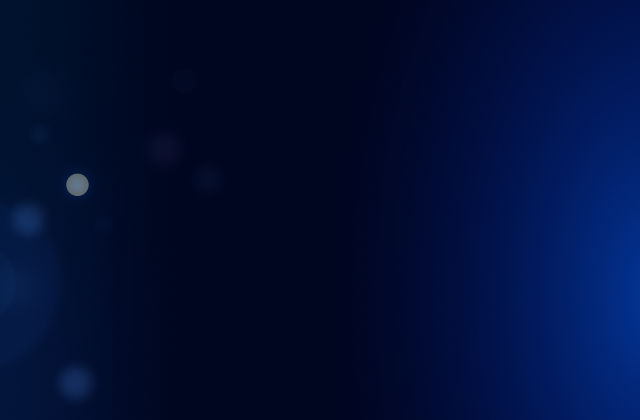
Give the GLSL for this background, as a Shadertoy shader.

```glsl
// Dark navy backdrop with a broad blue glow on the right and soft bokeh lights on the left.

// Each light: centre x, centre y, radius (in canvas heights), edge softness
const vec4 LIGHTS[10] = vec4[10](
    vec4(0.184, 0.560, 0.028, 0.10), vec4(0.068, 0.478, 0.060, 0.85),
    vec4(0.180, 0.088, 0.062, 0.85), vec4(0.391, 0.644, 0.062, 0.90),
    vec4(0.494, 0.573, 0.052, 0.90), vec4(0.438, 0.808, 0.033, 0.20),
    vec4(0.095, 0.680, 0.036, 0.90), vec4(0.108, 0.783, 0.085, 0.80),
    vec4(0.247, 0.466, 0.034, 0.80), vec4(0.045, 0.318, 0.085, 0.90));

const float STRENGTH[10] = float[10](
    0.36, 0.15, 0.17, 0.055, 0.045, 0.016, 0.045, 0.018, 0.018, 0.035);

// Disc that is 1 inside and fades to 0 across its soft rim
float softDisc(vec2 p, vec2 centre, float radius, float softness) {
    return 1.0 - smoothstep(radius * (1.0 - softness), radius, length(p - centre));
}

float hash(vec2 p) {
    return fract(sin(dot(p, vec2(12.99, 78.23))) * 43758.5);
}

void mainImage(out vec4 fragColor, in vec2 fragCoord) {
    vec2 p = fragCoord / iResolution.y;
    float width = iResolution.x / iResolution.y;
    // Keep the layout proportional to the canvas width
    p.x *= 1.52 / width;

    vec3 color = vec3(0.0, 0.024, 0.122);

    // Wide elliptical glow beyond the right edge
    float glow = max(0.0, 1.0 - length((p - vec2(1.56, 0.30)) / vec2(0.80, 1.40)));
    color += vec3(0.012 * glow, 0.19 * glow * glow, 0.47 * pow(glow, 1.5));

    // Teal haze along the left edge, bluer towards the bottom
    float haze = 1.0 - smoothstep(0.0, 0.46, p.x);
    color += haze * mix(vec3(0.012, 0.058, 0.110), vec3(0.0, 0.046, 0.055), smoothstep(0.1, 0.9, p.y));

    // Large faint rings cut by the left edge
    vec2 ringCentre = vec2(-0.06, 0.325);
    color += vec3(0.010, 0.022, 0.045) * softDisc(p, ringCentre, 0.225, 0.18);
    color += vec3(0.004, 0.018, 0.025) * softDisc(p, ringCentre, 0.104, 0.12);

    // Blue halo around the brightest light
    vec2 fromBright = (p - LIGHTS[0].xy) / 0.034;
    color += vec3(0.02, 0.09, 0.22) * exp(-dot(fromBright, fromBright) * 1.6);

    // Bokeh lights: the hard bright one is grey, the others blue
    for (int i = 0; i < 10; i++) {
        vec4 light = LIGHTS[i];
        vec3 tint = i == 0 ? vec3(1.0, 0.88, 0.45)
                  : i == 3 ? vec3(0.80, 0.60, 1.00)
                           : vec3(0.42, 0.66, 1.00);
        color += tint * STRENGTH[i] * softDisc(p, light.xy, light.z, light.w);
    }

    // Fine grain hides banding in the dark gradients
    color += (hash(floor(p * 600.0)) - 0.5) / 255.0;
    fragColor = vec4(clamp(color, 0.0, 1.0), 1.0);
}
```
